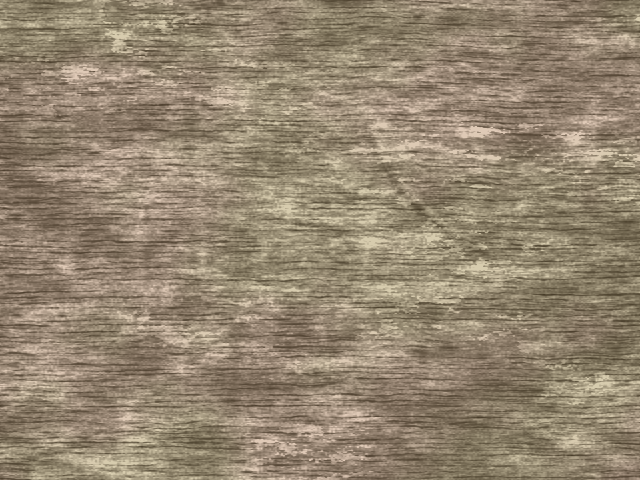
This texture is drawn by a Shadertoy shader. Its source:

```glsl
// Weathered grey-brown timber with fine horizontal cracks, stains and pale flakes.

const vec3 DARK_WOOD = vec3(0.40, 0.35, 0.28);
const vec3 PALE_WOOD = vec3(0.80, 0.74, 0.66);
const vec3 MOSS_TINT = vec3(0.98, 1.00, 0.95);
const vec3 RUST_TINT = vec3(1.02, 0.99, 1.00);

// Integer hash of a lattice cell, 0 to 1
float hash(vec2 cell) {
    uvec2 q = uvec2(ivec2(cell)) * uvec2(1597334673u, 3812015801u);
    uint n = (q.x ^ q.y) * 1597334673u;
    n = (n ^ (n >> 15u)) * 2246822519u;
    n ^= n >> 13u;
    return float(n >> 8u) / 16777216.0;
}

float noise(vec2 p) {
    vec2 cell = floor(p);
    vec2 f = p - cell;
    f = f * f * (3.0 - 2.0 * f);
    float low = mix(hash(cell), hash(cell + vec2(1, 0)), f.x);
    float high = mix(hash(cell + vec2(0, 1)), hash(cell + vec2(1, 1)), f.x);
    return mix(low, high, f.y);
}

float fbm(vec2 p) {
    float sum = 0.0;
    float weight = 0.533;
    for (int i = 0; i < 4; i++) {
        sum += weight * noise(p);
        p = p * 2.03 + vec2(17.3, 9.1);
        weight *= 0.5;
    }
    return sum;
}

// One thin, jagged, broken crack in each horizontal row
float cracks(vec2 p, float rows, float halfWidth, float pixel) {
    float y = p.y * rows;
    float row = floor(y);
    float along = p.x + 31.0 * hash(vec2(row, rows));
    float centre = 0.5 + 0.24 * (hash(vec2(row, 5.0)) - 0.5)
                 + 0.32 * (noise(vec2(along * 13.0, row)) - 0.5)
                 + 0.20 * (noise(vec2(along * 60.0, row + 90.0)) - 0.5);
    float width = halfWidth * (0.3 + 1.4 * noise(vec2(along * 45.0, row + 300.0)));
    float soft = 0.03 + 0.5 * rows * pixel;
    float line = 1.0 - smoothstep(width - soft, width + soft, abs(y - row - centre));
    float breaks = 0.55 * noise(vec2(along * 7.0, row + 700.0))
                 + 0.45 * noise(vec2(along * 40.0, row + 900.0));
    return line * smoothstep(0.22, 0.68, breaks);
}

// Curved scrape, limited to a sector around the given direction
float scrape(vec2 p, vec2 centre, float radius, float width, vec2 direction) {
    vec2 d = p - centre;
    float dist = length(d);
    float band = exp(-pow((dist - radius) / width, 2.0));
    return band * smoothstep(0.82, 0.95, dot(d / dist, normalize(direction)));
}

void mainImage(out vec4 fragColor, in vec2 fragCoord) {
    float pixel = 1.0 / iResolution.y;
    vec2 p = fragCoord * pixel;

    // Slight bending of the grain
    vec2 g = p;
    g.y += 0.012 * (noise(p * vec2(2.5, 4.0)) - 0.5)
         + 0.004 * (noise(p * vec2(14.0, 16.0) + 40.0) - 0.5);

    // Grain from coarse streaks to fine fibres and grit
    float streak = noise(g * vec2(30.0, 175.0));
    float longStreak = noise(g * vec2(10.0, 95.0) + 90.0);
    float fibre = noise(g * vec2(85.0, 290.0) + 20.0);
    float grit = noise(g * vec2(240.0, 350.0) + 500.0);
    float broad = fbm(p * vec2(2.6, 3.8) + 3.0);
    float patches = fbm(g * vec2(10.0, 25.0) + 55.0);

    float tone = 0.47
        + 0.58 * (broad - 0.5)
        + 0.74 * (patches - 0.5)
        + 0.50 * (streak - 0.5)
        + 0.26 * (longStreak - 0.5)
        + 0.42 * (fibre - 0.5)
        + 0.36 * (grit - 0.5);

    // Worn pale area with faint upright saw marks
    vec2 w = (p - vec2(0.45, 0.50)) / vec2(0.42, 0.34);
    float worn = exp(-dot(w, w));
    tone += worn * (0.16 + 0.22 * (noise(p * vec2(55.0, 6.0)) - 0.5));

    // Dark stains with edges combed along the grain
    float stainField = fbm(p * vec2(7.0, 13.0) + 120.0)
                     + 0.36 * (streak - 0.5) + 0.20 * (fibre - 0.5);
    float stain = smoothstep(0.53, 0.66, stainField) * (1.0 - 0.5 * worn);
    tone -= 0.24 * stain;

    // Dry raised fibres catch more light
    tone += 0.55 * (tone - 0.45) * (tone - 0.45);

    // Concentric scrapes
    vec2 pivot = vec2(1.20, 0.90);
    float rubbed = smoothstep(0.25, 0.65, streak);
    tone += 0.44 * rubbed * scrape(p, pivot, 0.295, 0.007, vec2(-0.5, -0.85));
    tone += 0.28 * rubbed * scrape(p, pivot, 0.455, 0.005, vec2(-0.7, -0.75));
    tone -= 0.24 * scrape(p, pivot, 0.470, 0.008, vec2(-0.7, -0.75));

    // Small bare flakes in loose clusters
    float cluster = smoothstep(0.48, 0.66, fbm(p * vec2(3.2, 6.0) + 200.0));
    float flakeField = noise(g * vec2(20.0, 85.0) + 70.0)
                     + 0.34 * (fibre - 0.5) + 0.20 * (grit - 0.5);
    float flake = smoothstep(0.67, 0.82, flakeField) * cluster * (1.0 - 0.7 * worn);
    tone += 0.45 * flake;

    // Cracks at two scales
    tone -= 0.52 * cracks(g, 88.0, 0.11, pixel) * (1.0 - 0.6 * flake);
    tone -= 0.30 * cracks(g + vec2(2.0, 0.37), 127.0, 0.12, pixel);

    // Wood colour with slight moss and rust casts; deep shadows are softened
    tone = clamp(max(tone, 0.5 * tone), -0.4, 1.15);
    vec3 color = mix(DARK_WOOD, PALE_WOOD, tone);
    float moss = smoothstep(0.35, 0.65, fbm(p * vec2(3.0, 4.0) + 310.0));
    color *= mix(RUST_TINT, MOSS_TINT, moss);
    fragColor = vec4(color, 1.0);
}
```
